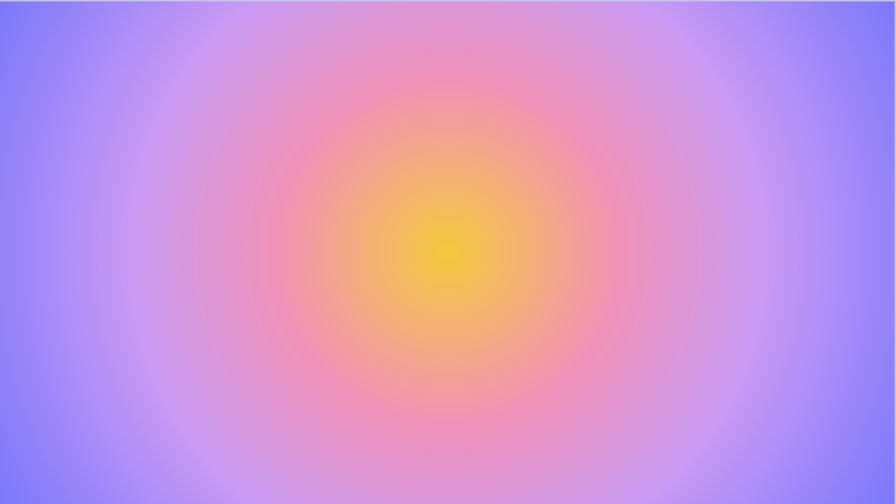
Reproduce this background procedurally as a Shadertoy shader.

```glsl
#define CORE_COLOR vec3(0.960, 0.790, 0.235)
#define PINK_COLOR vec3(0.942, 0.572, 0.720)
#define LAVENDER_COLOR vec3(0.785, 0.605, 0.955)
#define BLUE_COLOR vec3(0.480, 0.468, 0.985)
#define RIM_COLOR vec3(0.780, 0.760, 0.930)
#define PINK_STOP 0.333
#define LAVENDER_STOP 0.617
#define RIM_WIDTH 0.0028

// Piecewise linear ramp from the glowing core to the corners
vec3 radialRamp(float radius) {
    vec3 color = mix(CORE_COLOR, PINK_COLOR, clamp(radius / PINK_STOP, 0.0, 1.0));
    color = mix(color, LAVENDER_COLOR,
                clamp((radius - PINK_STOP) / (LAVENDER_STOP - PINK_STOP), 0.0, 1.0));
    return mix(color, BLUE_COLOR,
               clamp((radius - LAVENDER_STOP) / (1.0 - LAVENDER_STOP), 0.0, 1.0));
}

void mainImage(out vec4 fragColor, in vec2 fragCoord) {
    // Circular glow, radius 1 at the corners
    vec2 fromCenter = fragCoord - 0.5 * iResolution.xy;
    float radius = length(fromCenter) / (0.5 * length(iResolution.xy));
    vec3 color = radialRamp(radius);

    // Thin pale rim along the top and right edges
    vec2 edgeDistance = (iResolution.xy - fragCoord) / iResolution.y;
    float nearestEdge = min(edgeDistance.x, edgeDistance.y);
    float pixel = 1.0 / iResolution.y;
    float rim = clamp((RIM_WIDTH - nearestEdge) / pixel + 0.5, 0.0, 1.0);
    color = mix(color, RIM_COLOR, rim);

    fragColor = vec4(color, 1.0);
}
```
